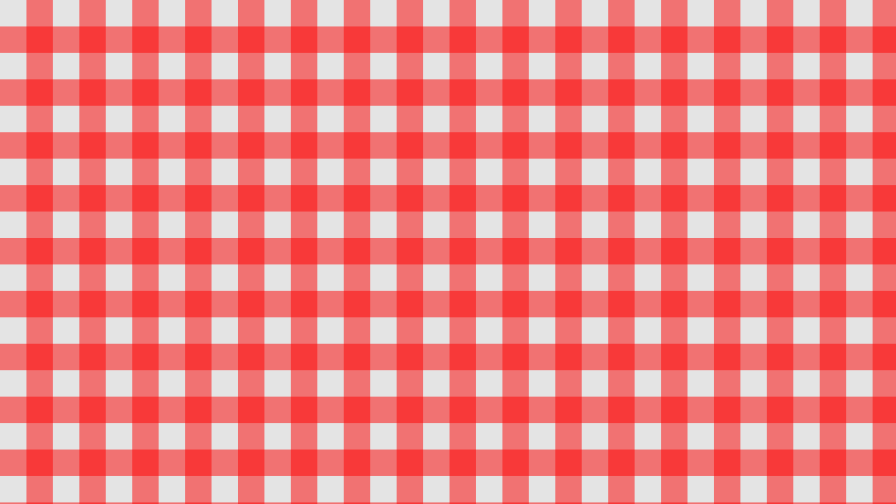
Reproduce this pattern procedurally as a WebGL 2 fragment shader.

```glsl
#version 300 es
precision highp float;

uniform vec2 u_resolution;
out vec4 fragColor;

const float REPEATS_DOWN = 9.53;   // checks per canvas height
const float STRIPE_WIDTH = 0.5;    // share of one repeat
const float DYE_OPACITY = 0.5;
const vec3 CLOTH = vec3(0.894, 0.896, 0.896);
const vec3 DYE = vec3(1.0, 0.0, 0.0);

// Smooth coverage of stripes that fill the end of each unit repeat
float stripe(float position, float width, float pixel) {
    float center = 1.0 - 0.5 * width;
    float offset = abs(fract(position - center + 0.5) - 0.5);
    return clamp((0.5 * width - offset) / pixel + 0.5, 0.0, 1.0);
}

// Lay translucent dye over a base colour
vec3 tint(vec3 base, vec3 dye, float amount) {
    return mix(base, dye, amount);
}

void main() {
    // Repeats are counted from the upper left corner
    vec2 fromTop = vec2(gl_FragCoord.x, u_resolution.y - gl_FragCoord.y);
    float pixel = REPEATS_DOWN / u_resolution.y;
    vec2 weave = fromTop * pixel;

    // Crossing bands deepen where they overlap
    float warp = stripe(weave.x, STRIPE_WIDTH, pixel);
    float weft = stripe(weave.y, STRIPE_WIDTH, pixel);
    vec3 color = tint(CLOTH, DYE, DYE_OPACITY * warp);
    color = tint(color, DYE, DYE_OPACITY * weft);

    fragColor = vec4(color, 1.0);
}
```
